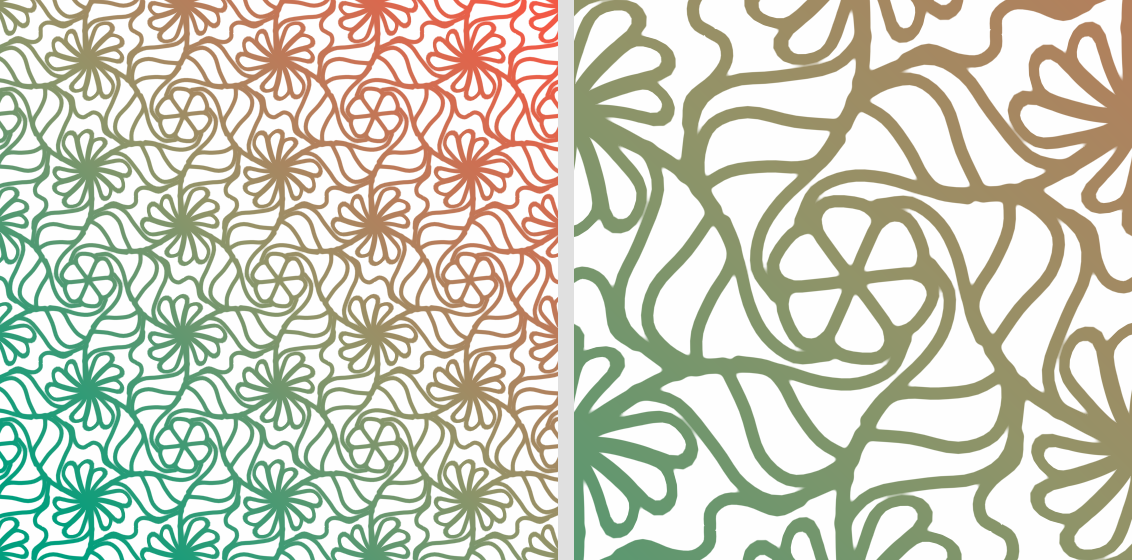
Left, the full canvas; right, a detail of the centre.
Give the GLSL for this pattern, as a Shadertoy shader.

```glsl
// Line lattice of swirling rosettes, leaves and petal fans with sixfold symmetry.
// The plane folds into one 60 degree wedge of a hexagonal cell; smooth strands
// are drawn there by distance and inked with a diagonal three-colour gradient.
#define REPEAT 0.3405     // rosette spacing, in canvas heights
#define CELL 393.0        // rosette spacing, in drawing units
#define HALF_LINE 4.2     // half line width, in drawing units
#define FILLET 4.0        // rounding where lines join
#define STEM_SWELL 0.65   // extra stem thickness at the fans
#define PETAL_BEND 0.42   // sideways curl of each fan petal
#define PAPER vec3(0.995)
#define TEAL vec3(0.0, 0.62, 0.49)
#define OLIVE vec3(0.57, 0.58, 0.41)
#define CORAL vec3(0.95, 0.35, 0.27)

const float PI = 3.14159;

vec2 turn(vec2 p, float a) {
    float c = cos(a), s = sin(a);
    return vec2(c * p.x - s * p.y, s * p.x + c * p.y);
}

float join(float a, float b) {
    float h = max(FILLET - abs(a - b), 0.0) / FILLET;
    return min(a, b) - 0.25 * FILLET * h * h;
}

float segment(vec2 p, vec2 a, vec2 b) {
    vec2 d = b - a;
    return length(p - a - d * clamp(dot(p - a, d) / dot(d, d), 0.0, 1.0));
}

// Distance to a Catmull-Rom curve through six points
float strand(vec2 p, vec2 c[6]) {
    float d = 1e5;
    vec2 last = c[0];
    for (int i = 0; i < 5; i++) {
        vec2 a = c[i], b = c[i + 1];
        vec2 before = i > 0 ? c[max(i - 1, 0)] : 2.0 * a - b;
        vec2 after = i < 4 ? c[min(i + 2, 5)] : 2.0 * b - a;
        for (int j = 1; j <= 4; j++) {
            float t = float(j) / 4.0;
            vec2 next = a + 0.5 * t * (b - before + t * (2.0 * before - 5.0 * a
                      + 4.0 * b - after + t * (3.0 * (a - b) + after - before)));
            d = min(d, segment(p, last, next));
            last = next;
        }
    }
    return d;
}

// One outer swirl and one pinwheel petal of the rosette
float rosette(vec2 p) {
    float swirl = strand(p, vec2[6](vec2(107, 60), vec2(60, 60), vec2(22, 70),
                                    vec2(-4, 71), vec2(-26, 61), vec2(-36, 41)));
    float petal = strand(p, vec2[6](vec2(0, 0), vec2(-14, 18), vec2(-26, 38),
                                    vec2(-18, 53), vec2(6, 52), vec2(19, 42)));
    return join(swirl, petal);
}

// Leaf edges, vein and the wavy tendril reaching the cell border
float leaf(vec2 p) {
    float inner = strand(p, vec2[6](vec2(107, 60), vec2(107, 36), vec2(97, 12),
                                    vec2(86, -6), vec2(82, -22), vec2(88, -40)));
    float vein = strand(p, vec2[6](vec2(96, -46), vec2(114, -20), vec2(136, 5),
                                   vec2(141, 30), vec2(128, 48), vec2(107, 60)));
    float outer = strand(p, vec2[6](vec2(141, -90), vec2(134, -62), vec2(147, -25),
                                    vec2(160, 5), vec2(156, 34), vec2(120, 64)));
    float tendril = strand(p, vec2[6](vec2(150, 44), vec2(163, 34), vec2(167, 14),
                                      vec2(174, 0), vec2(186, -5), vec2(196.5, 0)));
    return join(join(inner, vein), join(outer, tendril));
}

// Three curled petals in each third of a turn around a cell corner
float fan(vec2 p) {
    float third = floor((atan(p.y, p.x) - 0.5 * PI) / (PI / 1.5));
    p = turn(p, -third * PI / 1.5);
    float d = 1e5;
    for (int i = 0; i < 3; i++) {
        float n = float(i), size = 86.0 - 3.0 * n - 2.5 * n * n;
        float axis = radians(178.0 - 27.0 * n);
        vec2 q = turn(p, -axis - PETAL_BEND * (1.0 - length(p) / size)) / size;
        d = join(d, size * strand(q, vec2[6](vec2(0), vec2(0.5, 0.10), vec2(0.83, 0.19),
                        vec2(1.0, 0.02), vec2(0.82, -0.16), vec2(0.12, -0.03))));
    }
    return d;
}

float ornament(vec2 p) {
    // Nearest hexagonal cell, then its first wedge
    vec2 s = CELL * vec2(1.0, sqrt(3.0));
    vec2 a = mod(p + 0.5 * s, s) - 0.5 * s, b = mod(p, s) - 0.5 * s;
    p = dot(a, a) < dot(b, b) ? a : b;
    p = turn(p, -floor(atan(p.y, p.x) / (PI / 3.0)) * PI / 3.0);

    float d = join(leaf(p), leaf(turn(p, -PI / 3.0)));
    for (int k = 0; k < 3; k++) d = join(d, rosette(turn(p, float(k) * PI / 3.0)));
    vec2 corner = CELL * vec2(0.5, 0.5 / sqrt(3.0));
    d = join(d, fan(p - corner)) - HALF_LINE;

    // Tapered stem from the corner into the swirl
    float stem = strand(p, vec2[6](corner, vec2(174, 95), vec2(150, 79),
                                   vec2(129, 67), vec2(107, 60), vec2(90, 58)));
    float swell = 1.0 + STEM_SWELL * smoothstep(110.0, 0.0, length(p - corner));
    d = join(d, stem - HALF_LINE * swell);
    return min(d, length(p) - 1.8 * HALF_LINE);
}

void mainImage(out vec4 fragColor, in vec2 fragCoord) {
    float scale = CELL / (REPEAT * iResolution.y);
    float d = ornament((fragCoord - 0.5 * iResolution.xy) * scale);
    vec2 uv = fragCoord / iResolution.xy;
    float along = smoothstep(0.0, 1.0, 0.5) * (uv.x + uv.y);
    vec3 ink = mix(TEAL, OLIVE, clamp((along - 0.08) / 0.42, 0.0, 1.0));
    ink = mix(ink, CORAL, clamp((along - 0.5) / 0.46, 0.0, 1.0));
    fragColor = vec4(mix(PAPER, ink, smoothstep(0.75, -0.75, d / scale)), 1.0);
}
```
